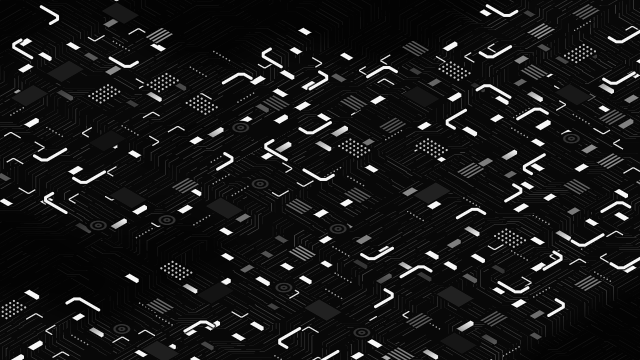
Give the GLSL for this pattern, as a Shadertoy shader.

```glsl
const float ISO = 0.866; // sine of the angle between the two board axes

float hash(vec2 p) { return fract(sin(dot(p, vec2(127.1, 311.7))) * 43758.5453); }

float noise(vec2 p) {
    vec2 i = floor(p), f = fract(p);
    f = f * f * (3.0 - 2.0 * f);
    vec2 e = vec2(1.0, 0.0);
    return mix(mix(hash(i), hash(i + e), f.x),
               mix(hash(i + e.yx), hash(i + e.xx), f.x), f.y);
}

// Isometric axes: x rises to the right, y falls to the right
vec2 toIso(vec2 p) { return vec2(p.x / 1.732 + p.y, p.x / 1.732 - p.y); }
float isoDot(vec2 a, vec2 b) { return dot(a, b) + 0.5 * (a.x * b.y + a.y * b.x); }

float cover(float d, float px) { return clamp(0.5 - d / px, 0.0, 1.0); }
float clearAround(float ink, float d) { return ink * smoothstep(0.0, 0.006, d); }
float addPart(float ink, float d, float tone, float px) {
    return mix(clearAround(ink, d), tone, cover(d, px));
}

// Distances in board space
float box(vec2 q, vec2 size) {
    vec2 d = abs(q) - size;
    return max(d.x, d.y) * ISO;
}
float segment(vec2 q, vec2 a, vec2 b) {
    vec2 ab = b - a;
    float h = clamp(isoDot(q - a, ab) / isoDot(ab, ab), 0.0, 1.0);
    vec2 r = q - a - ab * h;
    return sqrt(isoDot(r, r));
}
float chevron(vec2 q, vec2 legs, float cut, float width) {
    q += legs * 0.5;
    vec2 a = vec2(sign(legs.x) * cut, 0.0), b = vec2(0.0, sign(legs.y) * cut);
    float arms = min(segment(q, a, vec2(legs.x, 0.0)), segment(q, b, vec2(0.0, legs.y)));
    return min(arms, segment(q, a, b)) - width;
}
float dots(vec2 q, float pitch, float radius) {
    vec2 r = (fract(q / pitch) - 0.5) * pitch;
    return sqrt(isoDot(r, r)) - radius;
}
float stripes(float x, float pitch) {
    return (abs(fract(x / pitch) - 0.5) - 0.26) * pitch * ISO;
}

// Staggered grid: local position and cell number
vec2 cellAt(vec2 q, float size, out vec2 id) {
    q /= size;
    q.y += hash(vec2(floor(q.x), 3.7));
    id = floor(q);
    return (q - id - 0.5) * size;
}
float lightAt(vec2 q) { return smoothstep(0.18, 0.5, noise(q * 3.2 + 5.0)); }

// Thin conductors that run along one axis per zone and jog sideways
float traces(vec2 q, float pitch, float px) {
    vec2 zone = floor(q / 0.17);
    if (hash(zone) < 0.5) q = q.yx;
    float span = 0.13, i = floor(q.x / span);
    float start = hash(vec2(i, 1.3)) * 0.08, end = hash(vec2(i + 1.0, 1.3)) * 0.08;
    float jog = start + sign(end - start) * min(abs(end - start), q.x - i * span);
    float w = (q.y + jog) / pitch, track = floor(w);
    float run = q.x / 0.09 + hash(vec2(track, 8.1)) * 7.0;
    float tone = hash(vec2(track, floor(run)) + zone * 3.1);
    float d = abs(fract(w) - 0.5) * pitch * ISO - 0.0012;
    d = max(d, (abs(fract(run) - 0.5) - 0.46) * 0.09);
    return step(0.25, tone) * mix(0.09, 0.27, tone * tone * tone) * cover(d, px);
}

// Bars, fine chevrons and dotted rows
float smallParts(float ink, vec2 q, float size, float px) {
    vec2 id, c = cellAt(q, size, id);
    float kind = hash(id), a = hash(id + 17.3), b = hash(id + 41.9);
    if (lightAt(id * size) < 0.6 * b) return ink;
    c += (vec2(a, hash(id + 63.1)) - 0.5) * 0.018;
    if (b < 0.5) c = c.yx;
    if (kind < 0.42) {
        vec2 extent = vec2(mix(0.012, 0.023, a), mix(0.007, 0.009, b));
        float d = box(c, extent);
        if (a > 0.5) d = max(d, (c.x + c.y - extent.x - extent.y + 0.008) * ISO);
        float fade = a > 0.75 ? 0.5 - 0.5 * c.x / extent.x : 0.0;
        float tone = kind < 0.29 ? 0.97 - 0.35 * fade : mix(0.2, 0.55, b) - 0.1 * fade;
        return addPart(ink, d, tone, px);
    }
    if (kind < 0.61) {
        vec2 legs = vec2(0.03, 0.02) * sign(vec2(a, fract(b * 7.0)) - 0.5);
        return addPart(ink, chevron(c, legs, 0.002, 0.0018), 0.9, px);
    }
    if (kind < 0.68) {
        float row = max(box(c - vec2(0.0, 0.005), vec2(0.03, 0.005)), dots(c, 0.01, 0.0022));
        return addPart(ink, row, 0.6, px);
    }
    return ink;
}

// Heavy chevrons, dot arrays, striped blocks, rings and dim plates
float largeParts(float ink, vec2 q, float size, float px) {
    vec2 id, c = cellAt(q, size, id);
    float kind = hash(id + 5.5), a = hash(id + 29.7), b = hash(id + 83.2);
    if (lightAt(id * size) < 0.6 * b) return ink;
    if (b < 0.5) c = c.yx;
    float plate = box(c, vec2(0.036, 0.024));
    if (kind < 0.27) {
        vec2 legs = vec2(mix(0.055, 0.075, a), 0.032) * sign(vec2(a, fract(b * 9.0)) - 0.5);
        return addPart(ink, chevron(c, legs, 0.009, 0.0042), 0.96, px);
    }
    if (kind < 0.41) return addPart(clearAround(ink, plate), max(plate, dots(c, 0.012, 0.003)), 0.75, px);
    if (kind < 0.54) {
        plate = box(c, vec2(0.026, 0.02));
        return addPart(clearAround(ink, plate), max(plate, stripes(c.y, 0.01)), mix(0.3, 0.6, a), px);
    }
    if (kind < 0.64) {
        float r = length(c);
        return addPart(clearAround(ink, r - 0.024), max(r - 0.022, stripes(r, 0.011)), 0.2, px);
    }
    return kind < 0.74 ? addPart(ink, plate, mix(0.07, 0.13, a), px) : ink;
}

void mainImage(out vec4 fragColor, in vec2 fragCoord) {
    float px = 1.0 / iResolution.y;
    vec2 q = toIso(fragCoord * px);
    float light = lightAt(q);
    float ink = traces(q, 0.0115, px) * mix(0.3, 1.0, light);
    ink = smallParts(ink, q, 0.068, px);
    ink = largeParts(ink, q + 0.031, 0.125, px);
    float board = mix(0.012, 0.03, light);
    fragColor = vec4(vec3(max(ink, board)), 1.0);
}
```
